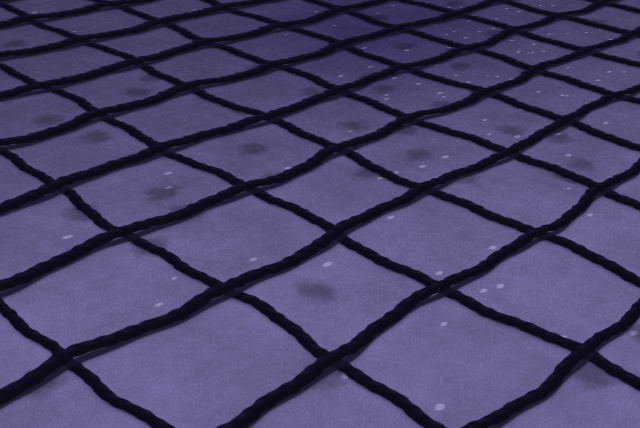
Reproduce this pattern procedurally as a Shadertoy shader.

```glsl
// A net of dark twisted ropes lying on a worn violet concrete floor, seen at an angle.
// A projective map turns the canvas into floor cells; each rope is a wavering cell line
// with a lifted crossing and a shadow. Layered sines and cellular noise age the floor.

const vec2 KNOT_LIFT = vec2(0.0, 0.009);
const vec2 SHADOW_DROP = vec2(0.0, -0.012);

float hash(vec2 p) {
    return fract(sin(dot(p, vec2(127.1, 311.7))) * 43758.5);
}

// Distance to the nearest scattered point, and that point's random value
vec2 cellular(vec2 p) {
    vec2 cell = floor(p);
    vec2 nearest = vec2(9.0, 0.0);
    for (int j = -1; j <= 1; j++)
    for (int i = -1; i <= 1; i++) {
        vec2 id = cell + vec2(i, j);
        vec2 site = id + vec2(hash(id), hash(id + 57.0));
        float d = distance(p, site);
        if (d < nearest.x) nearest = vec2(d, hash(id + 113.0));
    }
    return nearest;
}

float layeredSines(vec2 p) {
    float sum = 0.0, amplitude = 0.5;
    for (int i = 0; i < 6; i++) {
        p = mat2(0.8, 0.6, -0.6, 0.8) * p * 1.8 + 1.3;
        sum += amplitude * sin(p.x + 1.7 * sin(p.y));
        amplitude *= 0.62;
    }
    return sum;
}

// Canvas point (y down) to floor cell coordinates; z is the apparent scale
vec3 toFloor(vec2 p) {
    mat3 view = mat3(-0.326, 0.0566, -0.11,
                      0.164, 0.0691, -0.087,
                      0.791, 0.547,  1.0);
    vec3 q = inverse(view) * vec3(p, 1.0);
    return vec3(q.xy / q.z, q.z);
}

float waver(float along, float id) {
    return 0.035 * sin(along * 2.3 + id * 4.1)
         + 0.018 * sin(along * 5.7 + id * 2.7)
         + 0.007 * sin(along * 15.0 + id * 7.3);
}

// Signed canvas distance to the nearest rope, position along it, apparent scale
vec3 ropeSpace(vec2 p, bool rising) {
    const float STEP = 0.001;
    vec3 ground = toFloor(p);
    vec2 g = ground.xy;
    vec2 gx = toFloor(p + vec2(STEP, 0.0)).xy;
    vec2 gy = toFloor(p + vec2(0.0, STEP)).xy;
    if (rising) { g = g.yx; gx = gx.yx; gy = gy.yx; }
    float slope = length(vec2(gx.x, gy.x) - g.x) / STEP;
    float id = round(g.x);
    return vec3((g.x - id - waver(g.y, id)) / slope, g.y, ground.z);
}

float coverage(float d, float halfWidth, float soft) {
    return 1.0 - smoothstep(-soft, soft, abs(d) - halfWidth);
}

vec3 floorColor(vec2 p, vec2 g) {
    float light = smoothstep(-0.15, 0.75, p.y + 0.1 * (p.x - 0.75));
    vec3 color = mix(vec3(0.265, 0.24, 0.385), vec3(0.415, 0.385, 0.575), light);
    vec2 dimOffset = (p - vec2(0.88, 0.06)) / vec2(0.3, 0.13);
    color *= mix(vec3(1.0), vec3(0.74, 0.72, 0.86), exp(-dot(dimOffset, dimOffset)));

    // Clouding and grit
    color *= 1.0 + 0.055 * layeredSines(g * 2.3) + 0.03 * layeredSines(g * 13.0);
    color *= 0.95 + 0.1 * cellular(p * 150.0).x;

    // Dark stains with ragged rims
    float ragged = 0.06 * layeredSines(g * 9.0);
    vec2 stain = cellular(g * 1.6 + 4.0);
    float stained = 1.0 - smoothstep(0.07, 0.28, stain.x + ragged);
    color *= 1.0 - 0.24 * stained * step(0.62, stain.y);

    // Pale flecks, denser around one worn area, and faint scratches
    vec2 fleck = cellular(g * vec2(5.0, 8.0));
    vec2 wornOffset = p - vec2(1.15, 0.17);
    float rarity = mix(0.975, 0.83, exp(-14.0 * dot(wornOffset, wornOffset)));
    float chipped = 1.0 - smoothstep(0.08, 0.22, fleck.x + ragged);
    color += 0.16 * chipped * step(rarity, fleck.y);
    vec2 scratch = cellular(vec2(g.x + 0.15 * sin(g.y * 3.0), g.y * 0.35) * 3.0);
    float scored = coverage(scratch.x - 0.3, 0.004, 0.012);
    return color + 0.035 * scored * step(0.8, scratch.y);
}

vec3 drawRope(vec3 base, vec2 p, bool rising, float soft) {
    vec3 ground = ropeSpace(p, rising);
    float offKnot = ground.y - round(ground.y);
    float knot = exp(-18.0 * offKnot * offKnot);
    float scale = ground.z;

    // Contact shade and the darker shadow strand below
    vec3 shadow = ropeSpace(p + SHADOW_DROP * scale * (rising ? 1.0 : 0.55), rising);
    base *= 1.0 - 0.25 * coverage(shadow.x, 0.008 * scale, 0.009 * scale);
    float strand = coverage(shadow.x, 0.0065 * scale, soft + 0.001);
    base = mix(base, vec3(0.09, 0.075, 0.16), strand * (rising ? 0.85 : 0.4));

    // Twisted body, lit on its upper side
    vec3 rope = ropeSpace(p + (rising ? KNOT_LIFT * knot * scale : vec2(0.0)), rising);
    float halfWidth = (rising ? 0.0118 : 0.0104) * scale;
    halfWidth *= 1.0 + 0.07 * sin(rope.y * 43.0) + 0.05 * sin(rope.y * 71.0);
    float across = rope.x / halfWidth;
    float twist = 0.5 + 0.5 * sin(rope.y * 55.0 + across * 2.5);
    float sheen = (1.0 - smoothstep(-0.8, 0.3, across)) * (0.35 + 0.65 * twist);
    vec3 body = mix(vec3(0.042, 0.04, 0.085), vec3(0.092, 0.08, 0.175), sheen);
    return mix(base, body, coverage(rope.x, halfWidth, soft));
}

void mainImage(out vec4 fragColor, in vec2 fragCoord) {
    vec2 uv = fragCoord / iResolution.xy;
    vec2 p = vec2(uv.x * 1.5, 1.0 - uv.y);
    vec3 ground = toFloor(p);
    float soft = 0.9 / iResolution.y + 0.0015 * abs(ground.z - 1.0);
    vec3 color = floorColor(p, ground.xy);
    color = drawRope(color, p, false, soft);
    color = drawRope(color, p, true, soft);
    fragColor = vec4(color, 1.0);
}
```
